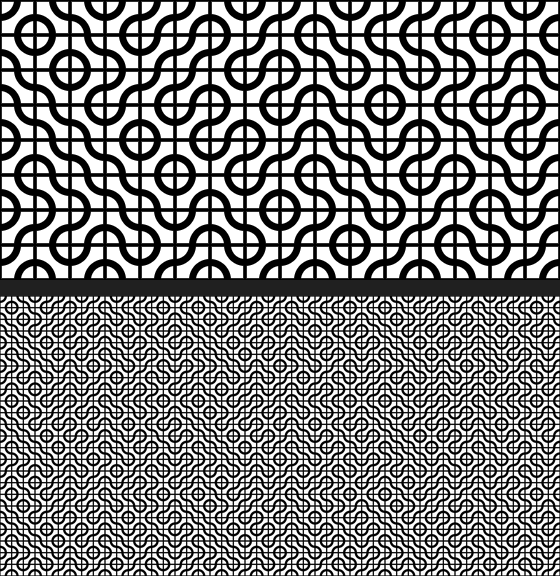
Top, the tile; bottom, the same tile 3 across and 3 down.
Write a Shadertoy shader that draws this pattern.

```glsl
const vec2 CELLS = vec2(16.0, 8.0);
const float ARC_HALF_WIDTH = 0.1;
const float GRID_HALF_WIDTH = 0.052;
const vec3 PAPER = vec3(1.0);
const vec3 INK = vec3(0.0);

float hash(vec2 cell) {
    return fract(sin(dot(cell, vec2(12.9898, 78.233))) * 43758.5453);
}

// Two quarter circles around opposite corners of a unit cell
float arcDistance(vec2 p, float halfWidth) {
    vec2 corner = p.x + p.y < 0.0 ? vec2(-0.5) : vec2(0.5);
    return abs(length(p - corner) - 0.5) - halfWidth;
}

// Straight lines along the cell borders
float gridDistance(vec2 p, float halfWidth) {
    vec2 toBorder = 0.5 - abs(p);
    return min(toBorder.x, toBorder.y) - halfWidth;
}

float coverage(float dist, float pixel) {
    return clamp(0.5 - dist / pixel, 0.0, 1.0);
}

void mainImage(out vec4 fragColor, in vec2 fragCoord) {
    vec2 uv = fragCoord / iResolution.xy * CELLS;
    float pixel = CELLS.y / iResolution.y;
    vec2 cell = mod(floor(uv), CELLS);
    vec2 p = fract(uv) - 0.5;

    // Random quarter turn of each tile
    vec2 turned = hash(cell + 1.0) < 0.5 ? vec2(-p.x, p.y) : p;

    float arcs = coverage(arcDistance(turned, ARC_HALF_WIDTH), pixel);
    float grid = coverage(gridDistance(p, GRID_HALF_WIDTH), pixel);
    fragColor = vec4(mix(PAPER, INK, max(arcs, grid)), 1.0);
}
```
